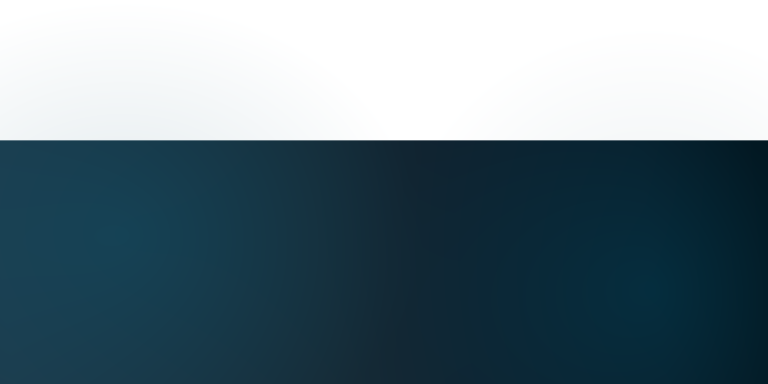
A Shadertoy shader for this background:

```glsl
// A pale upper band meets a dark teal lower panel at a crisp horizontal edge.
// Two elliptical glows with linear falloff span both; the panel itself is a
// slightly tilted gradient that darkens towards the right.

#define HORIZON 0.6345
#define TILT 0.06
#define LEFT_CENTER vec2(0.160, 0.388)
#define LEFT_RADII vec2(0.390, 0.612)
#define RIGHT_CENTER vec2(0.846, 0.245)
#define RIGHT_RADII vec2(0.345, 0.690)
#define LEFT_TINT vec3(0.060, 0.320, 0.415)
#define RIGHT_TINT vec3(0.005, 0.250, 0.335)
#define PANEL_GLOW vec2(0.46, 0.50)
#define PAPER_GLOW vec2(0.125, 0.085)

// Elliptical glow: one at the center, zero at its rim
float glow(vec2 uv, vec2 center, vec2 radii) {
    return max(0.0, 1.0 - length((uv - center) / radii));
}

// Blend both glow tints over a base colour
vec3 addGlows(vec3 base, vec2 amount) {
    return mix(mix(base, LEFT_TINT, amount.x), RIGHT_TINT, amount.y);
}

// Dark gradient from slate teal to near black
vec3 panelGradient(vec2 uv) {
    float t = uv.x + TILT * (uv.y - 0.5 * HORIZON);
    vec3 color = mix(vec3(0.115, 0.230, 0.295), vec3(0.085, 0.170, 0.217),
                     clamp(t / 0.42, 0.0, 1.0));
    color = mix(color, vec3(0.060, 0.135, 0.187), clamp((t - 0.42) / 0.18, 0.0, 1.0));
    color = mix(color, vec3(0.036, 0.106, 0.152), clamp((t - 0.60) / 0.25, 0.0, 1.0));
    return mix(color, vec3(0.010, 0.064, 0.095), clamp((t - 0.85) / 0.15, 0.0, 1.0));
}

void mainImage(out vec4 fragColor, in vec2 fragCoord) {
    vec2 uv = fragCoord / iResolution.xy;
    vec2 glows = vec2(glow(uv, LEFT_CENTER, LEFT_RADII),
                      glow(uv, RIGHT_CENTER, RIGHT_RADII));

    // Colour both regions
    vec3 panel = addGlows(panelGradient(uv), glows * PANEL_GLOW);
    vec3 paper = addGlows(vec3(1.0), glows * PAPER_GLOW);

    // Join them with an edge one pixel wide
    float pixel = 1.0 / iResolution.y;
    float upper = clamp((uv.y - HORIZON) / pixel + 0.5, 0.0, 1.0);
    fragColor = vec4(mix(panel, paper, upper), 1.0);
}
```
